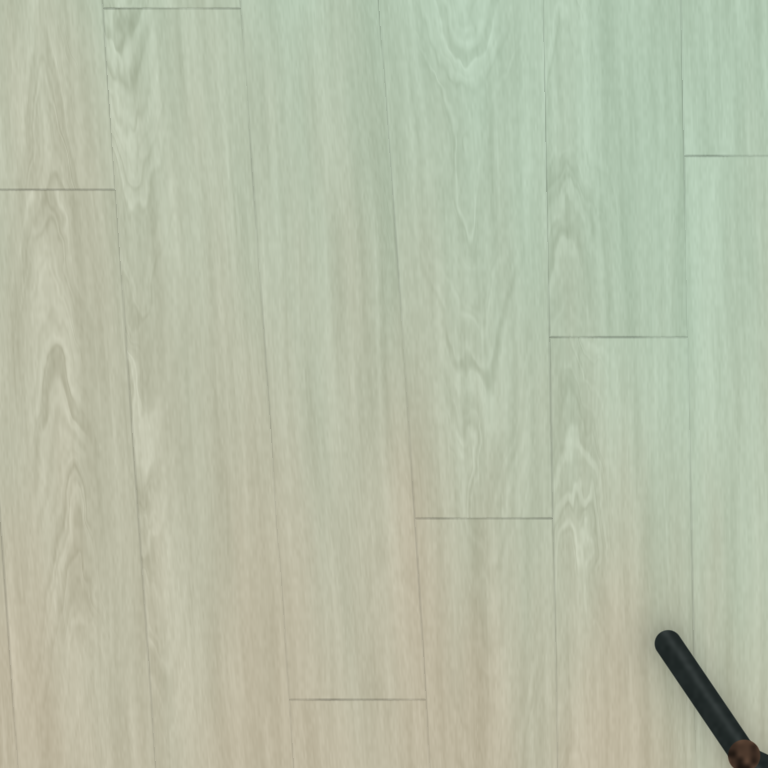
Write a Shadertoy shader that draws this texture.

```glsl
// Pale limewashed oak planks: six leaning columns with stepped end joints.
// Stretched noise makes the grain, contours of a folded field make the arched
// figure, and a dark rounded chair leg with a hub lies in the lower right.

#define PLANK_WIDTH 0.18
#define PLANK_LENGTH 1.136
#define JOINT_STEP 0.236
#define JOINT_START -0.383
#define SEAM_WIDTH 0.0016
#define FIGURE_STRENGTH 0.15
#define GRAIN_STRENGTH 0.13
#define SAGE vec3(0.70, 0.785, 0.70)
#define OAT vec3(0.733, 0.735, 0.65)
#define SAND vec3(0.75, 0.715, 0.625)
#define LEG_COLOR vec3(0.13, 0.155, 0.15)
#define HUB_COLOR vec3(0.25, 0.19, 0.15)

float hash(vec2 p) {
    vec3 q = fract(p.xyx * 0.1031);
    q += dot(q, q.yzx + 33.33);
    return fract((q.x + q.y) * q.z);
}

float noise(vec2 p) {
    vec2 i = floor(p), f = fract(p);
    f = f * f * (3.0 - 2.0 * f);
    return mix(mix(hash(i), hash(i + vec2(1, 0)), f.x),
               mix(hash(i + vec2(0, 1)), hash(i + vec2(1, 1)), f.x), f.y);
}

float fbm(vec2 p) {
    float sum = 0.0, amp = 0.5;
    for (int i = 0; i < 4; i++) {
        sum += amp * noise(p);
        p = p * 2.03 + 17.3;
        amp *= 0.5;
    }
    return sum / 0.9375;
}

// x: distance to a segment, y: signed offset across it
vec2 segment(vec2 p, vec2 a, vec2 b) {
    vec2 ap = p - a, ab = b - a;
    float t = clamp(dot(ap, ab) / dot(ab, ab), 0.0, 1.0);
    return vec2(length(ap - ab * t), (ab.x * ap.y - ab.y * ap.x) / length(ab));
}

// Soft uneven light: sage at upper right, sand at the bottom
vec3 floorTint(vec2 uv, float x) {
    float drift = fbm(vec2(x * 9.0, uv.y * 1.3)) - 0.5;
    float cool = smoothstep(0.6, 1.75, uv.x * 0.85 + uv.y + drift * 0.7);
    float warm = 1.0 - smoothstep(-0.1, 0.55, uv.y + drift * 0.8);
    return mix(mix(OAT, SAND, warm * 0.85), SAGE, cool);
}

// Arched rings around an axis; every third column stays nearly straight
float figure(float column, float seed, vec2 p) {
    float kind = mod(column, 3.0);
    float axis = kind < 0.5 ? 0.52 : (kind < 1.5 ? 0.12 : 0.8);
    float strength = kind < 1.5 ? 1.0 : 0.3;
    float direction = mod(column, 2.0) * 2.0 - 1.0;
    float warp = fbm(vec2(p.x * 22.0, p.y * 7.0) + seed * 40.0) - 0.5;
    float d = p.x - axis * PLANK_WIDTH + warp * 0.025;
    float field = p.y - direction * 4.0 * sqrt(d * d + 0.00006) + warp * 0.25;
    float rings = noise(vec2(field * 32.0, seed * 50.0)) * 0.6
                + noise(vec2(field * 75.0, seed * 90.0)) * 0.4;
    float patches = smoothstep(0.25, 0.65, noise(vec2(p.x * 14.0, p.y * 5.0) + seed * 70.0));
    return (rings - 0.5) * strength * (0.3 + 0.7 * patches) * exp(-d * d / 0.0022);
}

// Fine fibres, broad streaks and pores along the plank
float grain(vec2 p, float seed) {
    p.x += 0.012 * noise(vec2(p.x * 12.0, p.y * 4.0) + seed * 30.0);
    float streaks = noise(vec2(p.x * 34.0, p.y * 1.6) + seed * 60.0) - 0.5;
    float fibres = fbm(vec2(p.x * 120.0, p.y * 5.0) + seed * 80.0) - 0.5;
    float pores = noise(vec2(p.x * 390.0, p.y * 110.0)) - 0.5;
    return streaks * 0.3 + fibres * 0.65 + pores * 0.22;
}

void mainImage(out vec4 fragColor, in vec2 fragCoord) {
    vec2 uv = fragCoord / iResolution.xy;
    float pixel = 1.0 / iResolution.y;

    // Plank layout, leaning more on the left
    float lean = mix(0.07, 0.02, smoothstep(0.5, 0.7, uv.x));
    float x = uv.x + (uv.y - 0.33) * lean;
    float column = floor(x / PLANK_WIDTH);
    float along = uv.y - JOINT_START - JOINT_STEP * column;
    float row = floor(along / PLANK_LENGTH);
    vec2 local = vec2(x - column * PLANK_WIDTH, along - row * PLANK_LENGTH);
    float seed = hash(vec2(column, row) + 11.0);

    // Wood
    vec3 color = floorTint(uv, x) + (seed - 0.5) * 0.02;
    float relief = FIGURE_STRENGTH * figure(column, seed, local)
                 + GRAIN_STRENGTH * grain(local, seed);
    color += relief * vec3(1.0, 1.03, 1.08);

    // Worn side seams and crisper end joints
    vec2 edge = min(local, vec2(PLANK_WIDTH, PLANK_LENGTH) - local);
    vec2 line = 1.0 - smoothstep(vec2(0.0), vec2(SEAM_WIDTH + pixel), edge);
    float wear = noise(uv * vec2(28.0, 9.0) + column * 5.0);
    color *= 1.0 - max(line.x * 0.13 * wear, line.y * (0.07 + 0.15 * wear));

    // Leg, hub and side arm with a soft shadow
    vec2 hub = vec2(0.969, 0.016);
    vec2 leg = segment(uv, vec2(0.870, 0.162), hub);
    float arm = segment(uv, hub, vec2(1.03, -0.012)).x - 0.014;
    float body = min(leg.x - 0.0175, arm);
    color *= 1.0 - 0.16 * exp(-max(body, 0.0) * 45.0);
    float sheen = exp(-pow((leg.y - 0.005) / 0.005, 2.0));
    vec3 legColor = LEG_COLOR + 0.07 * sheen + 0.03 * (noise(uv * 160.0) - 0.5);
    color = mix(color, legColor, 1.0 - smoothstep(-pixel, pixel, body));
    float knob = length(uv - hub) - 0.021;
    vec3 knobColor = HUB_COLOR * (0.4 + 1.1 * noise(uv * 110.0));
    color = mix(color, knobColor, 1.0 - smoothstep(-pixel, pixel, knob));

    fragColor = vec4(clamp(color, 0.0, 1.0), 1.0);
}
```
